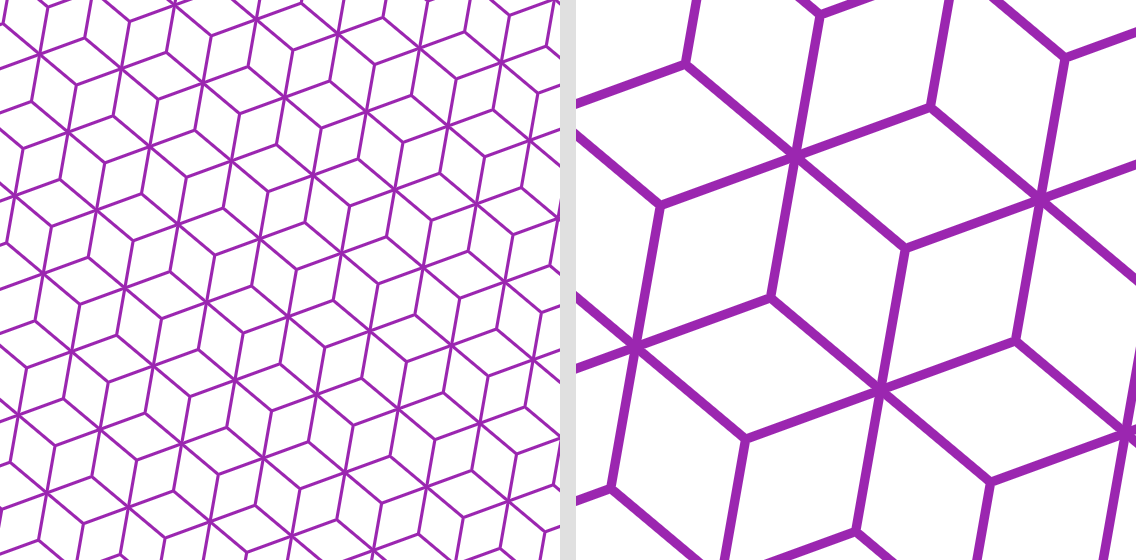
Left: the whole. Right: its middle third, enlarged.
Write a Shadertoy shader that draws this pattern.

```glsl
// Tumbling-block lattice: thin purple outlines of tilted cubes on white.
#define SPACING 0.14805
#define TILT_DEGREES 9.97
#define LINE_WIDTH 0.0056
#define ANCHOR vec2(0.4639, 0.5736)
#define LINE_COLOR vec3(0.608, 0.15, 0.69)
#define PAPER_COLOR vec3(1.0)

const float SQRT3 = 1.7320508;

// Offset from the nearest centre of a unit triangular lattice
vec2 hexCell(vec2 p) {
    vec2 period = vec2(1.0, SQRT3);
    vec2 a = p - period * round(p / period);
    vec2 q = p - 0.5 * period;
    vec2 b = q - period * round(q / period);
    return dot(a, a) < dot(b, b) ? a : b;
}

// Distance to the three long diagonals of a hexagonal cell
float diagonalDistance(vec2 p) {
    p = abs(p);
    return min(p.x, abs(0.5 * p.x - 0.5 * SQRT3 * p.y));
}

void mainImage(out vec4 fragColor, in vec2 fragCoord) {
    float pixel = 1.0 / iResolution.y;
    vec2 p = fragCoord * pixel - ANCHOR;

    // Align the tilted lattice with the axes
    float angle = radians(TILT_DEGREES);
    float c = cos(angle), s = sin(angle);
    p = vec2(c * p.x - s * p.y, s * p.x + c * p.y);

    // Cell diagonals join into cube edges
    float edge = SPACING * diagonalDistance(hexCell(p / SPACING));
    float ink = clamp(0.5 + (0.5 * LINE_WIDTH - edge) / pixel, 0.0, 1.0);

    fragColor = vec4(mix(PAPER_COLOR, LINE_COLOR, ink), 1.0);
}
```
